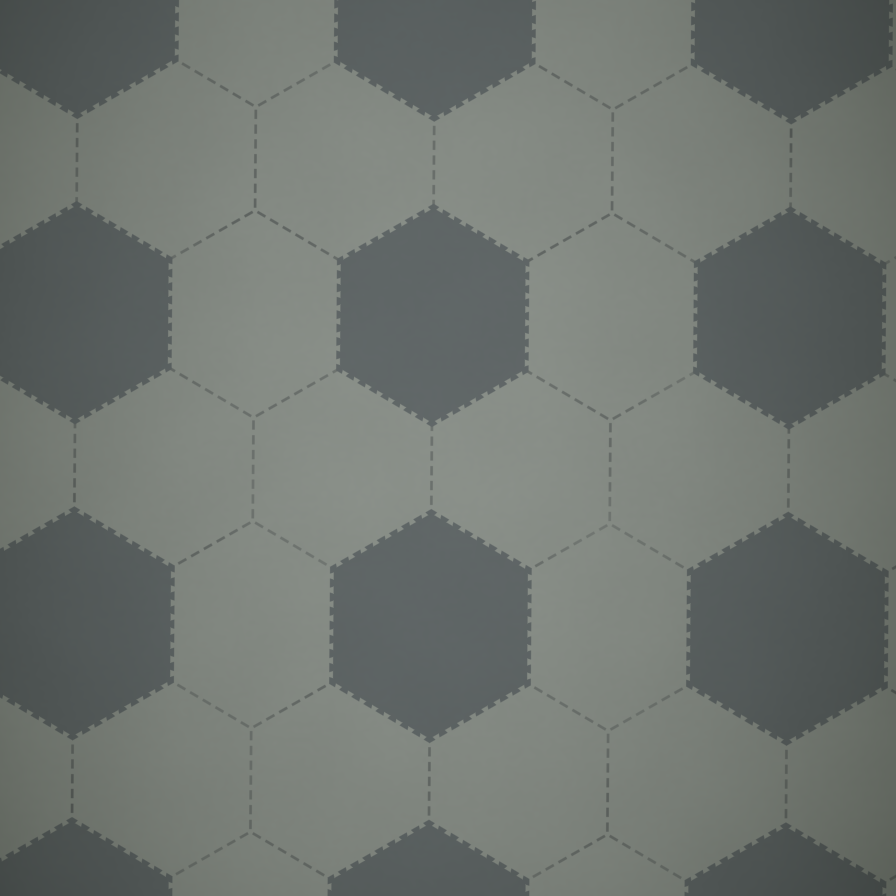
Give the GLSL for this pattern, as a Shadertoy shader.

```glsl
const float SQRT3 = 1.7320508;
const float TILE_WIDTH = 0.1992;      // light hexagon width, in canvas units
const float TILT = 0.0075;            // slight clockwise turn, in radians
const float ROW_STRETCH = 1.005;
const vec2 ANCHOR = vec2(0.483, 0.648);
const vec3 LIGHT_TILE = vec3(0.540, 0.563, 0.537);
const vec3 DARK_TILE = vec3(0.378, 0.404, 0.406);
const vec3 SEAM = vec3(0.385, 0.405, 0.395);

vec2 gradientAt(vec2 cell) {
    float h = fract(sin(dot(cell, vec2(127.1, 311.7))) * 43758.5);
    return vec2(cos(6.28318 * h), sin(6.28318 * h));
}

float gradientNoise(vec2 p) {
    vec2 i = floor(p), f = fract(p);
    vec2 u = f * f * f * (f * (f * 6.0 - 15.0) + 10.0);
    float a = dot(gradientAt(i), f);
    float b = dot(gradientAt(i + vec2(1, 0)), f - vec2(1, 0));
    float c = dot(gradientAt(i + vec2(0, 1)), f - vec2(0, 1));
    float d = dot(gradientAt(i + vec2(1, 1)), f - vec2(1, 1));
    return mix(mix(a, b, u.x), mix(c, d, u.x), u.y);
}

// Coverage of the region where d is negative
float fill(float d, float aa) {
    return 1.0 - smoothstep(-aa, aa, d);
}

// Distance towards the nearest hexagon side, and position along that side
vec2 hexSide(vec2 q) {
    float sector = 1.0471976;
    float angle = round(atan(q.y, q.x) / sector) * sector;
    vec2 normal = vec2(cos(angle), sin(angle));
    return vec2(dot(q, normal), dot(q, vec2(-normal.y, normal.x)));
}

// Offset from the nearest centre of the hexagon grid
vec2 hexOffset(vec2 p) {
    vec2 period = vec2(1.0, SQRT3);
    vec2 a = p - round(p / period) * period;
    vec2 b = p - (round(p / period - 0.5) + 0.5) * period;
    return dot(a, a) < dot(b, b) ? a : b;
}

// Evenly spaced dashes, one centred at zero
float dashes(float along, float period, float duty, float aa) {
    float d = abs(fract(along / period + 0.5) - 0.5) - 0.5 * duty;
    return fill(d * period, aa);
}

// Dashed joint between neighbouring tiles
float seamMask(vec2 p, float aa) {
    vec2 side = hexSide(hexOffset(p));
    float line = fill(0.5 - side.x - 0.0075, aa);
    return line * dashes(side.y, 1.0 / (SQRT3 * 7.0), 0.63, aa);
}

// Enlarged hexagon with flared teeth around its outline
float toothedHex(vec2 q, float apothem, float depth, float aa) {
    vec2 side = hexSide(q);
    float period = 2.0 * apothem / (SQRT3 * 8.0);
    float flare = clamp((side.x - apothem) / depth, 0.0, 1.0);
    float teeth = dashes(side.y, period, 0.5 + 0.16 * flare, aa);
    float body = fill(side.x - apothem, aa);
    return max(body, teeth * fill(side.x - apothem - depth, aa));
}

// Soft light, brightest near the middle
vec3 lighting(vec2 uv) {
    vec2 d = uv - vec2(0.48, 0.54);
    float falloff = dot(d * d, vec2(0.85, 0.38));
    return 1.0 - falloff * vec3(1.0, 0.97, 1.04);
}

void mainImage(out vec4 fragColor, in vec2 fragCoord) {
    vec2 uv = fragCoord / iResolution.xy;
    vec2 canvas = fragCoord / iResolution.y;
    float aa = 0.8 / (iResolution.y * TILE_WIDTH);

    // Tile space: one light hexagon is one unit wide
    vec2 d = canvas - ANCHOR;
    vec2 p = vec2(d.x - TILT * d.y, (d.y + TILT * d.x) / ROW_STRETCH) / TILE_WIDTH;

    // Light tiles and their joints, with uneven strength
    float wear = 0.75 + 0.5 * gradientNoise(p * 1.3 + 4.0);
    vec3 color = mix(LIGHT_TILE, SEAM, seamMask(p, aa) * clamp(wear, 0.45, 1.0));

    // Dark tiles in every second column; each third row is a little smaller
    vec2 darkPeriod = vec2(2.0, SQRT3);
    vec2 darkCell = round(p / darkPeriod);
    float isSmall = 1.0 - step(0.5, mod(darkCell.y, 3.0));
    float apothem = mix(0.544, 0.518, isSmall);
    float dark = toothedHex(p - darkCell * darkPeriod, apothem, 0.021, aa);
    color = mix(color, DARK_TILE, dark);

    // Faint mottling and grain
    float mottle = gradientNoise(p * 2.5) + 0.6 * gradientNoise(p * vec2(19.0, 23.0));
    color *= 1.0 + 0.014 * mottle;

    fragColor = vec4(color * lighting(uv), 1.0);
}
```
